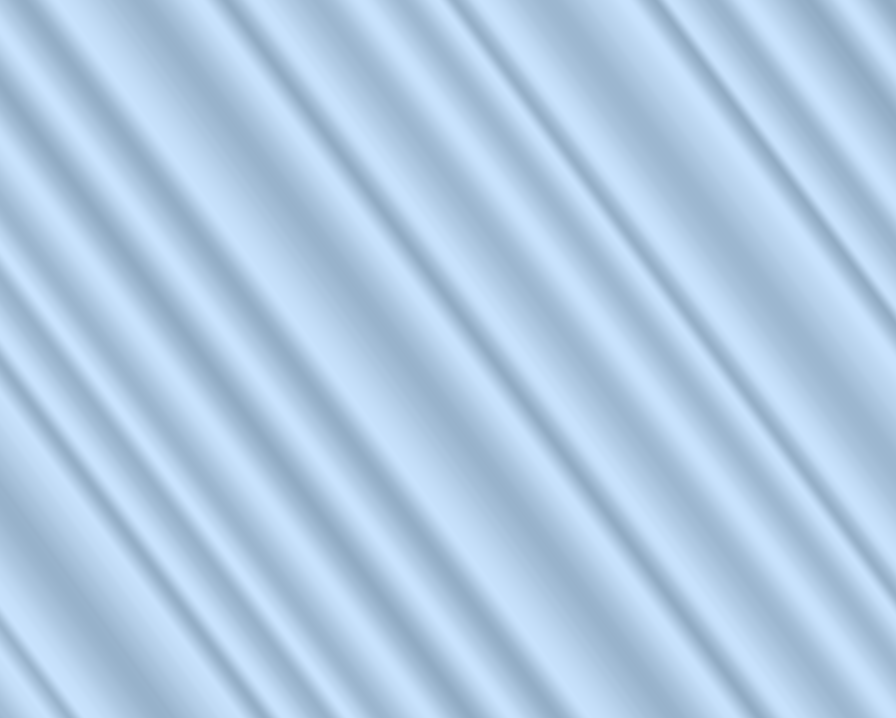
This background is drawn by a WebGL 1 fragment shader. Its source:

```glsl
precision highp float;
// Soft diagonal folds of pale blue satin. Ridges sit at jittered positions
// along one axis; between each pair the shade dips to a randomly placed
// valley. Faint fine streaks run along the folds.

#define BRIGHT vec3(0.785, 0.888, 0.992)
#define DARK vec3(0.563, 0.668, 0.765)
#define ACROSS vec2(0.803, 0.596)  // unit vector across the folds
#define FOLDS 10.6                 // mean folds per canvas height
#define JITTER 0.86                // irregularity of fold widths
#define MIN_DEPTH 0.78             // shade of the shallowest valley
#define ROUNDNESS 0.75             // 0 = straight ramps, 1 = smooth ramps
#define STREAK_FREQ 170.0          // streaks per canvas height
#define STREAK_AMOUNT 0.045
#define SEED 37.0

uniform vec2 u_resolution;

float hash(float n) {
  float p = fract((n + SEED) * 0.1031);
  p *= p + 33.33;
  p *= p + p;
  return fract(p);
}

float valueNoise(float x) {
  float cell = floor(x);
  return mix(hash(cell), hash(cell + 1.0), smoothstep(0.0, 1.0, x - cell));
}

// Position of the bright ridge belonging to a cell
float ridge(float cell) {
  return cell + JITTER * hash(cell);
}

// Shade from 0 on a ridge to about 1 in a deep valley
float foldShade(float x) {
  float cell = floor(x);
  if (x < ridge(cell)) cell -= 1.0;
  float left = ridge(cell);
  float right = ridge(cell + 1.0);
  float width = right - left;

  float valley = mix(left, right, mix(0.32, 0.68, hash(cell + 71.0)));
  float ramp = x < valley ? (x - left) / (valley - left)
                          : (right - x) / (right - valley);
  float shade = mix(ramp, smoothstep(0.0, 1.0, ramp), ROUNDNESS);

  // Narrow folds are shallower
  float depth = mix(MIN_DEPTH, 1.0, hash(cell + 139.0));
  return shade * depth * mix(0.6, 1.0, smoothstep(0.1, 0.6, width));
}

// Fine grain along the folds, centred on zero
float streaks(float across) {
  float fine = valueNoise(across * STREAK_FREQ);
  float broad = valueNoise(across * STREAK_FREQ * 0.3 + 400.0);
  return (fine + broad - 1.0) * STREAK_AMOUNT;
}

void main() {
  vec2 p = gl_FragCoord.xy / u_resolution.y;
  float across = dot(p, ACROSS);
  float shade = foldShade(across * FOLDS) + streaks(across);
  gl_FragColor = vec4(mix(BRIGHT, DARK, clamp(shade, 0.0, 1.0)), 1.0);
}
```
